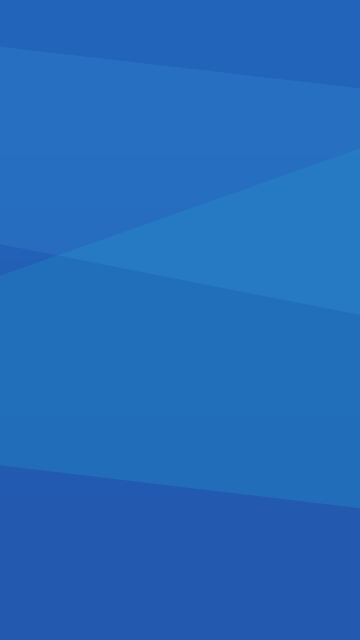
Give the GLSL for this background, as a Shadertoy shader.

```glsl
// Flat blue background crossed by two broad translucent bands.
// Each band lies between two slanted lines given by their heights at the left
// and right sides; a teal band and a pale band brighten where they overlap.

// Smooth coverage of the area below a line from height left to height right.
float below(vec2 uv, float left, float right) {
    // Distance in canvas heights, corrected for the slope of the line
    float slope = (right - left) * iResolution.y / iResolution.x;
    float d = (mix(left, right, uv.x) - uv.y) / sqrt(1.0 + slope * slope);
    return clamp(d * iResolution.y + 0.5, 0.0, 1.0);
}

void mainImage(out vec4 fragColor, in vec2 fragCoord) {
    vec2 uv = fragCoord / iResolution.xy;

    // Base: deep blue below, slightly brighter above
    vec3 color = mix(vec3(0.139, 0.354, 0.692), vec3(0.129, 0.391, 0.728),
                     smoothstep(0.2, 0.85, uv.y));

    // Teal band, widening to the right
    float teal = below(uv, 0.569, 0.768) * (1.0 - below(uv, 0.273, 0.206));
    color = mix(color, vec3(0.129, 0.447, 0.740), 0.8 * teal);

    // Pale band, falling to the right
    float pale = below(uv, 0.927, 0.862) * (1.0 - below(uv, 0.6185, 0.508));
    color += pale * vec3(0.020, 0.045, 0.029);

    fragColor = vec4(color, 1.0);
}
```
